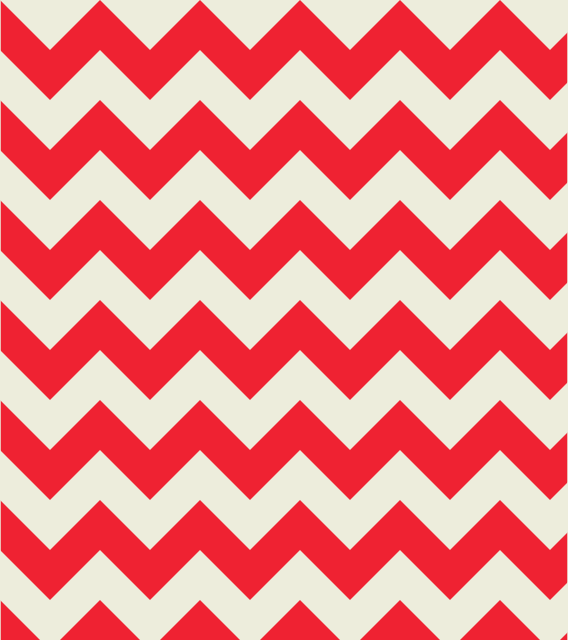
A WebGL 2 fragment shader for this pattern:

```glsl
#version 300 es
precision highp float;
// Red chevron stripes on cream: a triangle wave bends evenly spaced
// horizontal bands, and the distance to a band's edge gives smooth borders.
// Lengths are in canvas heights, then in repeats, measured from the top left.

#define REPEATS_DOWN 6.4      // chevron bands per canvas height
#define STRIPE_SHARE 0.5      // red part of each repeat
#define ZIGZAG_DEPTH 0.5      // peak-to-valley drop, in repeats
#define SIDE_MARGIN 0.0012    // thin pale border at left and right
#define RED vec3(0.937, 0.132, 0.198)
#define CREAM vec3(0.929, 0.929, 0.862)

uniform vec2 u_resolution;
out vec4 fragColor;

// Triangle wave of period 1: 0 at whole numbers, 1 halfway between.
float triangleWave(float x) {
    return 2.0 * abs(fract(x + 0.5) - 0.5);
}

// Signed distance to the stripe border, positive inside the stripe.
float chevronDistance(vec2 p) {
    float level = p.y - ZIGZAG_DEPTH * triangleWave(p.x);
    float fromCentre = abs(fract(level - 0.5 * STRIPE_SHARE + 0.5) - 0.5);
    float slope = 2.0 * ZIGZAG_DEPTH;
    return (0.5 * STRIPE_SHARE - fromCentre) / sqrt(1.0 + slope * slope);
}

// Coverage of a pixel from its distance to an edge.
float coverage(float dist, float pixel) {
    return clamp(dist / pixel + 0.5, 0.0, 1.0);
}

void main() {
    float pixel = 1.0 / u_resolution.y;
    vec2 position = vec2(gl_FragCoord.x, u_resolution.y - gl_FragCoord.y) * pixel;
    float width = u_resolution.x * pixel;

    // Zigzag stripes
    float stripe = coverage(chevronDistance(position * REPEATS_DOWN), pixel * REPEATS_DOWN);

    // Pale side borders
    float sideDistance = min(position.x, width - position.x) - SIDE_MARGIN;
    stripe *= coverage(sideDistance, pixel);

    fragColor = vec4(mix(CREAM, RED, stripe), 1.0);
}
```
